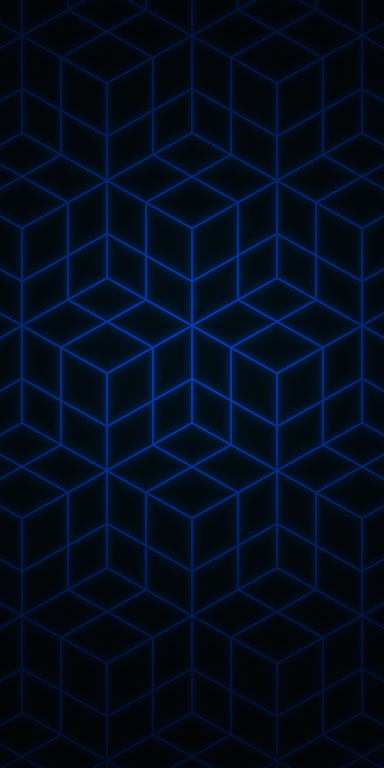
Reproduce this pattern procedurally as a WebGL 2 fragment shader.

```glsl
#version 300 es
precision highp float;
// Neon wireframe of interlocking isometric cubes on a near-black ground.
// Line segments are folded into a mirrored, staggered lattice; their distance
// gives a crisp core and soft halo, both fading away from a central light.

uniform vec2 u_resolution;
out vec4 fragColor;

// Lengths are in half columns of the lattice; local y points down.
const float VIEW_HEIGHT = 9.035;
const float ROW = 1.706;      // height between staggered rows
const float RISE = 0.562;     // slope of the slanted edges
const float POST = 1.153;     // length of the vertical edges
const float NEAR_X = 0.459;   // side posts, measured from a node
const float CHEVRON_Y = 0.624;
const vec2 NODE_OFFSET = vec2(0.0, 0.687);
const vec2 LIGHT_POS = vec2(0.0, 0.28);

const vec3 LINE_COLOR = vec3(0.004, 0.295, 0.90);
const vec3 HALO_COLOR = vec3(0.0, 0.085, 0.30);
const vec3 GROUND_DARK = vec3(0.008, 0.012, 0.018);
const vec3 GROUND_LIT = vec3(0.008, 0.050, 0.070);

float hash21(vec2 p) {
    vec3 q = fract(p.xyx * 0.1031);
    q += dot(q, q.yzx + 33.33);
    return fract((q.x + q.y) * q.z);
}

float segment(vec2 p, vec2 a, vec2 b) {
    vec2 ab = b - a;
    float t = clamp(dot(p - a, ab) / dot(ab, ab), 0.0, 1.0);
    return length(p - a - ab * t);
}

// Slanted edge across x0..1, starting at height y.
float slant(vec2 p, float x0, float y, float slope) {
    return segment(p, vec2(x0, y), vec2(1.0, y + slope * (1.0 - x0)));
}

// Vertical edge hanging down from its top point.
float post(vec2 p, vec2 top, float len) {
    return segment(p, top, top + vec2(0.0, len));
}

// Edges belonging to one node, mirrored about both column borders.
float nodeEdges(vec2 p) {
    p.x = abs(p.x - 2.0 * round(p.x * 0.5));
    p.y -= 2.0 * ROW * round(p.y / (2.0 * ROW));
    float farX = 1.0 - NEAR_X;

    float d = post(p, vec2(0.0, -POST), 2.0 * POST);
    d = min(d, post(p, vec2(NEAR_X, NEAR_X * RISE), POST));
    d = min(d, slant(p, 0.0, 0.0, RISE));
    d = min(d, slant(p, 0.0, 0.0, -RISE));
    d = min(d, slant(p, 0.0, CHEVRON_Y, RISE));

    // Crossed edges inside the rhombus
    d = min(d, slant(p, NEAR_X, NEAR_X * RISE, -RISE));
    d = min(d, slant(p, farX, -farX * RISE, RISE));
    return d;
}

// Two interleaved sets of nodes make the staggered lattice.
float cubeLattice(vec2 p) {
    return min(nodeEdges(p), nodeEdges(p - vec2(1.0, ROW)));
}

float lineCore(float d, float halfWidth, float pixel) {
    return 1.0 - smoothstep(halfWidth - 0.7 * pixel, halfWidth + 0.7 * pixel, d);
}

void main() {
    vec2 uv = (gl_FragCoord.xy - 0.5 * u_resolution) / u_resolution.y;
    vec2 p = vec2(uv.x, -uv.y) * VIEW_HEIGHT + NODE_OFFSET;
    float pixel = VIEW_HEIGHT / u_resolution.y;

    // Central light
    vec2 toLight = (p - LIGHT_POS) / 2.7;
    float light = exp(-dot(toLight, toLight));
    float power = mix(0.22, 1.0, light);

    // Ground with faint grain
    vec3 color = mix(GROUND_DARK, GROUND_LIT, light);
    float grain = hash21(floor((uv + 1.0) * 512.0)) - 0.5;
    color *= 1.0 + 0.12 * grain;

    // Halo, then core
    float d = cubeLattice(p);
    color += HALO_COLOR * power * exp(-d / 0.055);
    color = mix(color, LINE_COLOR * power, lineCore(d, 0.0075, pixel) * 0.92);

    fragColor = vec4(color, 1.0);
}
```
